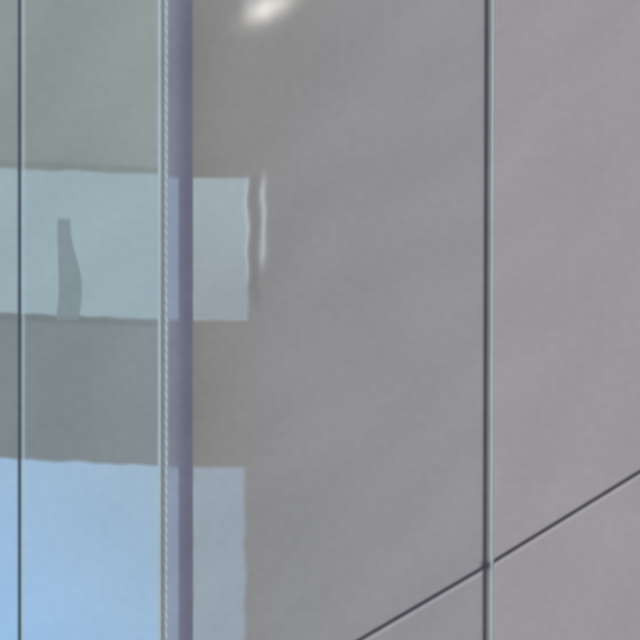
A WebGL 1 fragment shader for this texture:

```glsl
precision highp float;
// Glossy grey wall panels seen at an angle, split by vertical and slanted seams.
// Two pale window reflections cross a glass edge on the left; each part is a
// soft box or line mask blended over gradients and faint gradient noise.
uniform vec2 u_resolution;

vec2 gradientAt(vec2 cell) {
  float a = 6.2832 * fract(sin(dot(cell, vec2(127.1, 311.7))) * 4375.85);
  return vec2(cos(a), sin(a));
}

float gradientNoise(vec2 p) {
  vec2 i = floor(p), f = fract(p);
  vec2 w = f * f * f * (f * (f * 6.0 - 15.0) + 10.0);
  float a = dot(gradientAt(i), f);
  float b = dot(gradientAt(i + vec2(1, 0)), f - vec2(1, 0));
  float c = dot(gradientAt(i + vec2(0, 1)), f - vec2(0, 1));
  float d = dot(gradientAt(i + vec2(1, 1)), f - vec2(1, 1));
  return mix(mix(a, b, w.x), mix(c, d, w.x), w.y);
}

float band(float v, float lo, float hi, float soft) {
  return smoothstep(lo - soft, lo + soft, v) * (1.0 - smoothstep(hi - soft, hi + soft, v));
}

float line(float d, float width) {
  return exp(-d * d / (width * width));
}

vec3 wallColor(vec2 p) {
  vec3 middle = mix(vec3(0.545, 0.545, 0.545), vec3(0.575, 0.575, 0.59), smoothstep(0.3, 0.75, p.x));
  vec3 wall = mix(middle, vec3(0.605, 0.595, 0.605), smoothstep(0.755, 0.775, p.x));
  wall -= vec3(0.035, 0.04, 0.045) * exp(-max(p.x - 0.3, 0.0) * 25.0);
  wall += vec3(0.0, 0.004, 0.016) * band(p.x, 0.38, 0.54, 0.06) * (1.0 - p.y);
  vec3 behindGlass = mix(vec3(0.49, 0.53, 0.55), vec3(0.55, 0.585, 0.585), smoothstep(0.4, 0.85, p.y));
  behindGlass += 0.025 * smoothstep(0.08, 0.25, p.x);
  return mix(behindGlass, wall, smoothstep(0.25, 0.265, p.x));
}

vec3 addReflections(vec3 col, vec2 p, float wobble) {
  // Panes left of the glass edge
  float left = 1.0 - smoothstep(0.245, 0.251, p.x);
  float tilt = 0.045 * p.x;
  float upper = left * band(p.y + tilt + wobble, 0.512, 0.738, 0.004);
  float lower = left * (1.0 - smoothstep(0.28, 0.289, p.y + tilt + wobble));
  col = mix(col, vec3(0.605, 0.685, 0.72), upper * 0.95);
  vec3 sky = mix(vec3(0.60, 0.75, 0.90), vec3(0.62, 0.715, 0.79), clamp(p.x * 2.0 + p.y * 1.8, 0.0, 1.0));
  col = mix(col, sky, lower);
  col -= 0.035 * left * (line(p.y + tilt - 0.745, 0.006) + line(p.y + tilt - 0.505, 0.006));

  // Upright shadow standing on the upper pane
  float bend = 0.105 + 0.005 * sin((p.y - 0.5) * 32.0);
  float halfWidth = mix(0.018, 0.010, smoothstep(0.55, 0.65, p.y));
  float figure = band(p.x, bend - halfWidth, bend + halfWidth, 0.003) * band(p.y, 0.50, 0.658, 0.005);
  col = mix(col, vec3(0.50, 0.56, 0.585), figure * 0.9);

  // Shorter continuation on the wall
  float sideways = p.x + wobble;
  float wallUpper = band(sideways, 0.300, 0.388, 0.004) * band(p.y, 0.499, 0.722, 0.004);
  float wallLower = band(sideways, 0.300, 0.383, 0.006) * (1.0 - smoothstep(0.265, 0.275, p.y));
  col = mix(col, mix(vec3(0.595, 0.635, 0.66), vec3(0.62, 0.675, 0.70), smoothstep(0.5, 0.7, p.y)), wallUpper);
  col = mix(col, vec3(0.595, 0.645, 0.695), wallLower * 0.95);
  col += 0.05 * line(sideways - 0.386, 0.004) * band(p.y, 0.56, 0.72, 0.02);
  col -= 0.03 * line(sideways - 0.398, 0.008) * band(p.y, 0.52, 0.72, 0.02);
  col += vec3(0.13, 0.15, 0.15) * line(sideways - 0.411, 0.005) * band(p.y, 0.585, 0.722, 0.02);

  // Lamp glint at the top
  vec2 g = p - vec2(0.425, 0.99);
  g = vec2(g.x * 0.85 + g.y * 0.53, g.y * 0.85 - g.x * 0.53);
  col += vec3(0.30, 0.29, 0.26) * exp(-dot(g * vec2(23, 50), g * vec2(23, 50)));
  col += 0.10 * band(p.x, 0.38, 0.42, 0.012) * smoothstep(0.955, 0.985, p.y);
  return col;
}

vec3 addGlassEdge(vec3 col, vec2 p) {
  float lit = max(band(p.y, 0.5, 0.722, 0.006), 1.0 - smoothstep(0.265, 0.275, p.y));
  vec3 shade = mix(vec3(0.49, 0.51, 0.57), vec3(0.41, 0.42, 0.49), smoothstep(0.265, 0.295, p.x));
  shade = mix(shade, vec3(0.56, 0.63, 0.72), 0.75 * lit * band(p.x, 0.262, 0.279, 0.003));
  col = mix(col, shade, band(p.x, 0.262, 0.301, 0.003));
  float ripple = 0.5 + 0.5 * sin(p.y * 420.0 + p.x * 500.0);
  col = mix(col, vec3(0.66, 0.74, 0.79), 0.8 * line(p.x - 0.249, 0.0028));
  col = mix(col, vec3(0.43, 0.48, 0.52), 0.65 * line(p.x - 0.2545, 0.0025));
  return mix(col, vec3(0.66, 0.73, 0.77), (0.6 + 0.3 * ripple) * line(p.x - 0.260, 0.003));
}

vec3 addSeams(vec3 col, vec2 p) {
  // Slanted seam, slightly steeper beyond the vertical one
  float slope = p.x < 0.76 ? 0.583 : 0.614;
  float slant = (p.y - 0.116 - slope * (p.x - 0.76)) * 0.86;
  float shown = smoothstep(0.5, 0.56, p.x);
  col = mix(col, vec3(0.68, 0.67, 0.69), 0.6 * shown * line(slant + 0.006, 0.003));
  col = mix(col, vec3(0.27, 0.26, 0.30), 0.9 * shown * line(slant, 0.0032));

  // Main vertical seam: dark groove and pale lip
  float x = p.x - 0.760 + 0.003 * (1.0 - p.y);
  col = mix(col, vec3(0.44, 0.46, 0.47), 0.85 * band(x, 0.0, 0.014, 0.002));
  col = mix(col, vec3(0.67, 0.71, 0.72), 0.85 * line(x - 0.0105, 0.0035));
  col = mix(col, vec3(0.27, 0.27, 0.30), 0.9 * line(x, 0.0035));
  col = mix(col, vec3(0.26, 0.25, 0.28), 0.85 * line(length(p - vec2(0.759, 0.116)), 0.007));

  // Thin seam near the left border
  col = mix(col, vec3(0.66, 0.74, 0.79), 0.55 * line(p.x - 0.0365, 0.003));
  return mix(col, vec3(0.27, 0.32, 0.36), 0.9 * line(p.x - 0.0305, 0.003));
}

void main() {
  vec2 p = gl_FragCoord.xy / u_resolution;
  float wobble = 0.004 * gradientNoise(p * vec2(28.0, 24.0));
  vec3 col = addReflections(wallColor(p), p, wobble);
  col = addSeams(addGlassEdge(col, p), p);
  vec2 brushed = vec2(p.x + p.y, p.y - p.x);
  col += 0.018 * gradientNoise(brushed * vec2(4.0, 9.0)) + 0.012 * gradientNoise(p * 70.0);
  gl_FragColor = vec4(clamp(col, 0.0, 1.0), 1.0);
}
```
